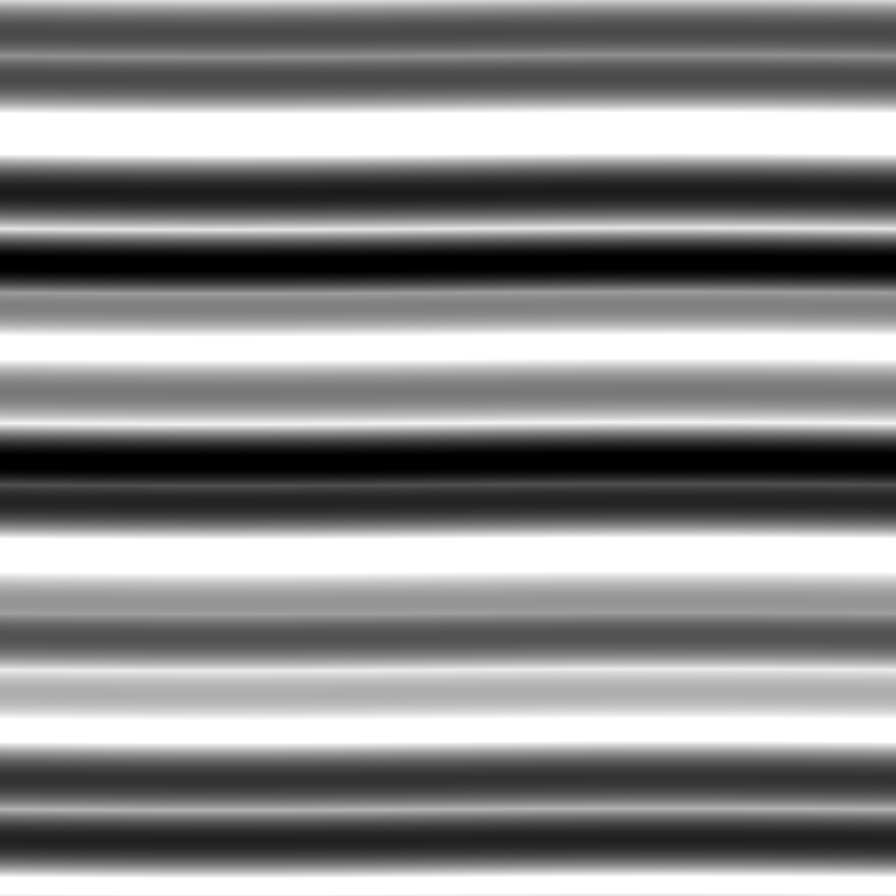
Give the GLSL for this background, as a WebGL 2 fragment shader.

```glsl
#version 300 es
precision highp float;
// Soft horizontal grey bands on white, with creases where neighbours meet.

uniform vec2 u_resolution;
out vec4 fragColor;

const float TAU = 6.2831853;
const float SWAY = 0.001;
const int BAND_COUNT = 14;

// Each band: centre height, half width, darkest tone
const vec3 BANDS[BAND_COUNT] = vec3[BAND_COUNT](
    vec3(0.9635, 0.0410, 0.29),
    vec3(0.9128, 0.0395, 0.29),
    vec3(0.7852, 0.0430, 0.11),
    vec3(0.7057, 0.0410, -0.03),
    vec3(0.6576, 0.0325, 0.50),
    vec3(0.5625, 0.0365, 0.47),
    vec3(0.4844, 0.0440, -0.03),
    vec3(0.4401, 0.0415, 0.14),
    vec3(0.3268, 0.0350, 0.58),
    vec3(0.2891, 0.0390, 0.32),
    vec3(0.2266, 0.0295, 0.68),
    vec3(0.1302, 0.0420, 0.20),
    vec3(0.0625, 0.0420, 0.13),
    vec3(-0.0310, 0.0340, 0.50)
);

// Parabolic valley that rises from the darkest tone to white
float bandTone(float height, float centre, float halfWidth, float darkest) {
    float offset = (height - centre) / halfWidth;
    return mix(darkest, 1.0, min(offset * offset, 1.0));
}

// The darkest band wins, leaving a bright crease between neighbours
float stackedTone(float height) {
    float tone = 1.0;
    for (int i = 0; i < BAND_COUNT; i++) {
        vec3 band = BANDS[i];
        tone = min(tone, bandTone(height, band.x, band.y, band.z));
    }
    return clamp(tone, 0.0, 1.0);
}

// Faint sideways drift of the band heights
float sway(float x, float amount) {
    return amount * sin(TAU * x);
}

void main() {
    vec2 uv = gl_FragCoord.xy / u_resolution;
    float tone = stackedTone(uv.y + sway(uv.x, SWAY));
    fragColor = vec4(vec3(tone), 1.0);
}
```
